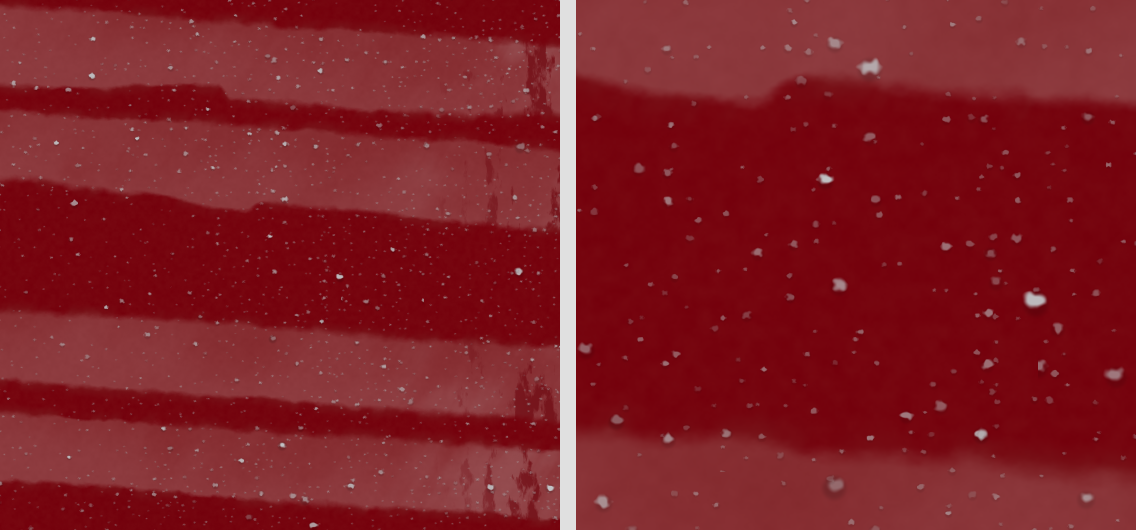
Left: the whole. Right: its middle third, enlarged.
Reproduce this texture procedurally as a Shadertoy shader.

```glsl
const vec3 DEEP_RED = vec3(0.46, 0.015, 0.055);
const vec3 STAIN_RED = vec3(0.47, 0.095, 0.11);
const vec3 DULL_PINK = vec3(0.52, 0.165, 0.18);
const vec3 PALE_PINK = vec3(0.553, 0.23, 0.245);
const vec3 WORN_PINK = vec3(0.60, 0.35, 0.36);
const vec3 STREAK_RED = vec3(0.45, 0.06, 0.09);
const vec3 SPECK_GREY = vec3(0.76, 0.77, 0.78);

float hash(vec2 p) {
    vec3 q = fract(vec3(p.xyx) * 0.1031);
    q += dot(q, q.yzx + 33.33);
    return fract((q.x + q.y) * q.z);
}

float noise(vec2 p) {
    vec2 cell = floor(p), f = fract(p);
    f = f * f * (3.0 - 2.0 * f);
    float low = mix(hash(cell), hash(cell + vec2(1, 0)), f.x);
    float high = mix(hash(cell + vec2(0, 1)), hash(cell + vec2(1, 1)), f.x);
    return mix(low, high, f.y);
}

float fbm(vec2 p) {
    float sum = 0.0, amplitude = 0.5;
    for (int i = 0; i < 4; i++) {
        sum += amplitude * noise(p);
        p = p * 2.03 + 17.1;
        amplitude *= 0.5;
    }
    return sum / 0.9375;
}

// Uneven brushed edge: a slow wander plus a fringe that frays to the right
float edgeWobble(float x, float seed) {
    float wander = noise(vec2(x * 6.0, seed)) - 0.5;
    float fringe = fbm(vec2(x * 32.0, seed + 5.0)) - 0.5;
    return 0.007 * wander + mix(0.006, 0.012, x) * fringe;
}

// Lower edge of the upper pair: a step in one stripe, a sagging lip in the other
float edgeSag(float x, float member) {
    float stepDown = 0.010 - 0.026 * smoothstep(0.0, 0.38, x) + 0.020 * smoothstep(0.39, 0.41, x)
                   - 0.010 * smoothstep(0.75, 1.0, x);
    float lip = 0.018 * smoothstep(0.25, 0.43, x) * (1.0 - smoothstep(0.43, 0.475, x));
    float hollow = 0.016 * exp(-pow((x - 0.06) / 0.06, 2.0));
    float rise = 0.014 * smoothstep(0.55, 1.0, x);
    return mix(stepDown, lip - hollow + rise, member);
}

// x: coverage, y: position from top (0) to bottom (1), z: faint stain around it
vec3 stripe(float depth, float upper, float lower, float soft) {
    float inside = min(depth - upper, lower - depth);
    float cover = smoothstep(-soft, soft, inside);
    float stain = smoothstep(-0.024, 0.002, inside);
    return vec3(cover, clamp((depth - upper) / (lower - upper), 0.0, 1.0), stain);
}

// Thin broken vertical scratches, gathered near the right side
float drips(vec2 p, float across, float seed) {
    float columns = noise(vec2(p.x * 48.0, p.y * 5.0 + seed));
    float broken = fbm(vec2(p.x * 95.0, p.y * 42.0) + seed);
    float zone = smoothstep(0.72, 0.97, p.x);
    float level = columns * 0.55 + broken * 0.6 + 0.12 * across + 0.10 * zone;
    return smoothstep(0.78, 0.95, level) * zone;
}

// x: bright irregular dots, y: their dark lower rim
vec2 specks(vec2 p, float cells, float density, float radius, float pixel) {
    vec2 grid = p * cells, id = floor(grid);
    vec2 centre = 0.2 + 0.6 * vec2(hash(id + 3.7), hash(id + 19.3));
    vec2 offset = fract(grid) - centre;
    float chance = hash(id + 41.0);
    float size = radius * mix(0.45, 1.0, chance * chance);
    float ragged = 1.0 + 0.9 * (noise(offset * 1.1 / size + id * 7.0) - 0.5);
    float dist = length(offset * vec2(0.9, 1.1)) - size * ragged;
    float soft = max(1.2 * pixel * cells, 0.45 * size);
    float present = step(hash(id + 67.0), density);
    float bright = 1.0 - smoothstep(-soft, soft, dist);
    float rim = 1.0 - smoothstep(0.0, size, length(offset - vec2(0.0, 0.4 * size)) - size);
    return present * vec2(bright * mix(0.4, 1.0, hash(id + 91.0)), rim);
}

void mainImage(out vec4 fragColor, in vec2 fragCoord) {
    vec2 uv = fragCoord / iResolution.xy;
    vec2 p = vec2(uv.x, 1.0 - uv.y);
    vec2 square = vec2(p.x * iResolution.x / iResolution.y, p.y);
    float pixel = 1.0 / iResolution.y;
    float rough = fbm(square * vec2(45.0, 70.0)) - 0.5;
    float depth = p.y - 0.073 * p.x + 0.011 * rough;

    // Grainy ground
    float grain = fbm(square * 120.0) - 0.5;
    vec3 color = DEEP_RED + vec3(0.02, 0.04, 0.025) * grain;
    color *= 0.98 + 0.04 * fbm(square * 4.0);

    // Two pairs of sloping stripes
    for (int i = 0; i < 4; i++) {
        float pair = float(i / 2), member = float(i % 2);
        float seed = 11.0 + 13.0 * float(i);
        float top = 0.012 + 0.572 * pair + 0.196 * member;
        float bottom = top + 0.140 - 0.005 * pair - 0.008 * pair * member;
        float upper = top + edgeWobble(p.x, seed);
        float lower = bottom + edgeWobble(p.x, seed + 40.0) + (1.0 - pair) * edgeSag(p.x, member);
        float soft = 0.004 + 0.007 * noise(vec2(p.x * 9.0, p.y * 14.0) + seed);
        vec3 band = stripe(depth, upper, lower, soft);

        // Cloudy paint with slanting brush marks, lighter at the left and low edge
        float cloud = fbm(vec2(p.x * 7.0 + p.y * 3.0, p.y * 9.0) + seed);
        float brush = fbm(vec2(p.x * 26.0 + p.y * 14.0, p.y * 5.0) + seed);
        float light = cloud * 0.5 + brush * 0.2 + 0.35 * band.y + 0.3 * abs(p.x - 0.45) - 0.1;
        vec3 paint = mix(DULL_PINK, PALE_PINK, smoothstep(0.1, 0.75, light));
        float worn = smoothstep(0.6, 0.95, p.x) * smoothstep(0.4, 0.7, mix(cloud, brush, 0.35));
        paint = mix(paint, WORN_PINK, 0.55 * worn) + 0.02 * grain;
        paint = mix(paint, STREAK_RED, 0.85 * drips(p, band.y, seed));
        color = mix(color, STAIN_RED, 0.75 * band.z * smoothstep(0.3, 0.65, brush));
        color = mix(color, paint, band.x);
    }

    // Scattered pale specks, from a few large to a clustered haze of dust
    float crowd = mix(0.5, 1.2, p.x) + 0.7 * (noise(square * 7.0) - 0.3);
    float cells = 15.0, density = 0.13, radius = 0.10, strength = 1.0;
    for (int i = 0; i < 4; i++) {
        vec2 speck = specks(square + 0.31 + 1.37 * float(i), cells, density * crowd, radius, pixel);
        color *= 1.0 - 0.14 * strength * speck.y;
        color = mix(color, SPECK_GREY, strength * speck.x);
        cells *= 1.65;
        density += 0.05;
        radius += 0.012;
        strength *= 0.77;
    }

    fragColor = vec4(color, 1.0);
}
```
